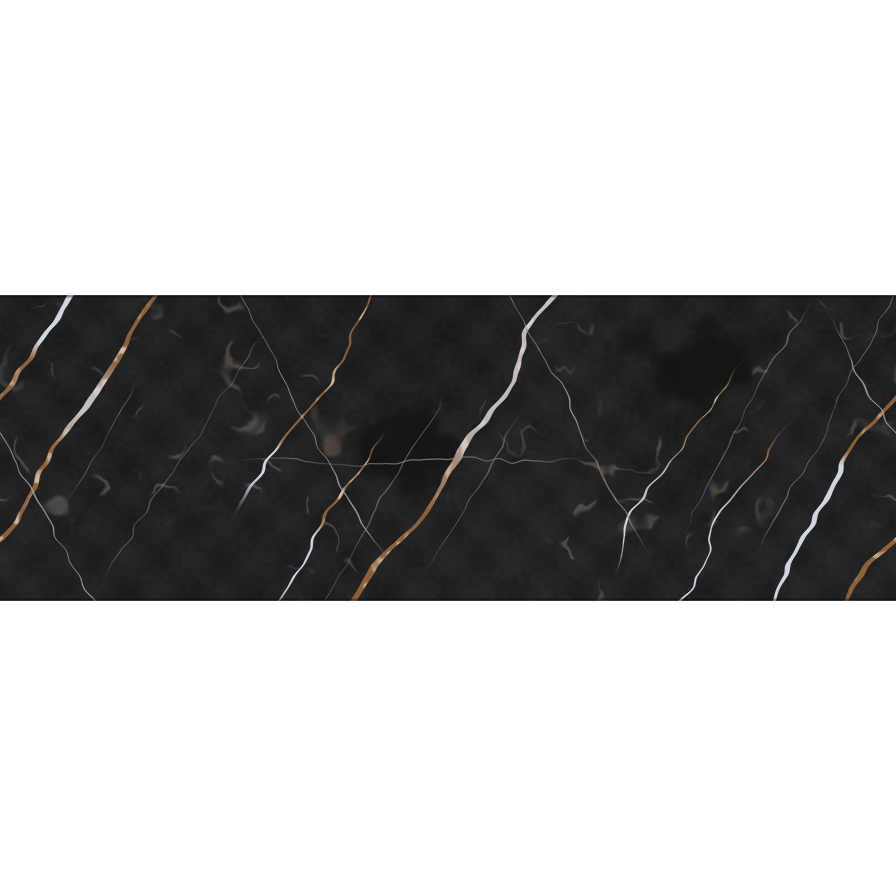
A WebGL 1 fragment shader for this texture:

```glsl
precision highp float;
// Black marble band with white and ochre veins over a faint wavy relief, on white.
uniform vec2 u_resolution;

float hash(vec2 p) {
  vec3 q = fract(p.xyx * 0.1031);
  q += dot(q, q.yzx + 33.33);
  return fract((q.x + q.y) * q.z);
}

// Value noise that wraps after the given number of cells.
float noise(vec2 p, vec2 cells) {
  vec2 i = floor(p), f = fract(p);
  f *= f * (3.0 - 2.0 * f);
  vec2 a = mod(i, cells), b = mod(i + 1.0, cells);
  return mix(mix(hash(a), hash(vec2(b.x, a.y)), f.x),
             mix(hash(vec2(a.x, b.y)), hash(b), f.x), f.y);
}

float tiledNoise(vec2 uv, float cells) {
  return noise(uv * cells, vec2(cells));
}

float fbm(vec2 uv, float cells) {
  float sum = 0.0, gain = 0.53;
  for (int i = 0; i < 4; i++) {
    sum += gain * tiledNoise(uv, cells);
    cells *= 2.0;
    gain *= 0.5;
  }
  return sum;
}

// Noise along a line; each seed gives another profile.
float along(float t, float seed) {
  return noise(vec2(t, seed), vec2(128.0));
}

float wrapped(float x) {
  return fract(x + 0.5) - 0.5;
}

// Box-filtered coverage of a line, also when thinner than a pixel.
float lineCover(float d, float halfWidth, float px) {
  return clamp(0.5 + (halfWidth - d) / px, 0.0, 1.0)
       - clamp(0.5 - (halfWidth + d) / px, 0.0, 1.0);
}

vec3 stone(vec2 uv) {
  float cloud = fbm(uv, 8.0);
  float grain = tiledNoise(uv, 200.0);
  vec3 color = vec3(0.123, 0.130, 0.135) + 0.035 * (cloud - 0.5) + 0.022 * (grain - 0.5);

  // Staggered relief bumps, lit from above.
  vec2 wave = 6.2832 * 14.0 * uv;
  wave.y += 0.8 * (tiledNoise(uv, 12.0) - 0.5);
  color += 0.016 * cos(wave.x) * sin(wave.y);

  // Ragged dark blotches.
  for (int i = 0; i < 2; i++) {
    float k = float(i);
    vec2 d = vec2(wrapped(uv.x - 0.44 - 0.33 * k), uv.y - 0.50 - 0.08 * k);
    d.x -= 0.5 * d.y;
    float blot = 1.0 - length(d / vec2(0.09, 0.075)) + 2.2 * (fbm(uv, 24.0) - 0.5);
    color = mix(color, vec3(0.075, 0.070, 0.066), 0.75 * smoothstep(0.1, 0.9, blot));
  }

  // Broken, curled wisps in clusters.
  vec2 bend = vec2(fbm(uv, 20.0), fbm(uv + 0.37, 20.0)) - 0.5;
  vec2 curled = uv + 0.06 * bend;
  float ridge = abs(tiledNoise(curled, 28.0) - 0.5);
  float cluster = smoothstep(0.45, 0.7, tiledNoise(uv + 0.21, 9.0));
  float broken = smoothstep(0.5, 0.8, tiledNoise(uv + 0.63, 46.0));
  float wisp = smoothstep(0.07, 0.0, ridge) * cluster * broken;
  vec3 wispColor = mix(vec3(0.42, 0.35, 0.29), vec3(0.44, 0.45, 0.46), tiledNoise(uv, 16.0));
  return mix(color, wispColor, 0.6 * wisp);
}

// Slanted veins: bold ones first, then medium, then hairlines in both directions.
vec3 addVeins(vec3 color, vec2 uv, float px) {
  for (int i = 0; i < 16; i++) {
    float seed = float(i);
    float bold = step(seed, 2.5);
    float hair = step(6.5, seed);
    float crossing = hair * step(1.5, mod(seed, 3.0));
    float slope = mix(0.52 + 0.18 * hash(vec2(seed, 7.0)), -0.56, crossing);
    float path = 0.06 + 0.45 * seed + slope * (uv.y - 0.5)
               + mix(0.032, 0.012, hair) * (along(uv.y * 14.0, seed) - 0.5)
               + 0.006 * (along(uv.y * 70.0, seed + 20.0) - 0.5);
    float d = abs(wrapped(uv.x - path)) / sqrt(1.0 + slope * slope);

    float swell = 0.35 + along(uv.y * 16.0, seed + 40.0) + 0.4 * along(uv.y * 90.0, seed + 60.0);
    float halfWidth = swell * mix(mix(0.0010, 0.0023, bold), 0.0006, hair);
    float reach = 0.07 + 0.10 * hash(vec2(seed, 3.0)) + 0.3 * bold + 0.1 * crossing;
    float middle = 0.40 + 0.20 * hash(vec2(seed, 5.0));
    float extent = smoothstep(reach, reach - 0.05, abs(uv.y - middle));

    float ochre = smoothstep(0.38, 0.62, along(uv.y * 11.0, seed + 80.0));
    float fleck = smoothstep(0.55, 0.9, tiledNoise(uv, 110.0));
    vec3 rust = mix(vec3(0.58, 0.39, 0.23), vec3(0.86, 0.76, 0.64), fleck);
    vec3 tone = mix(vec3(0.86, 0.87, 0.91), rust, ochre);
    tone = mix(tone, vec3(0.58, 0.56, 0.54), 0.6 * hair);
    float strength = mix(0.95, 0.45 + 0.35 * crossing, hair);
    color = mix(color, tone, strength * extent * lineCover(d, halfWidth, px));
  }

  // One nearly level, broken hairline.
  float level = 0.485 + 0.014 * (tiledNoise(uv * vec2(1.0, 0.0), 12.0) - 0.5)
              + 0.006 * (tiledNoise(uv * vec2(1.0, 0.0), 70.0) - 0.5);
  float span = smoothstep(0.22, 0.12, abs(uv.x - 0.46)) * (0.2 + 0.6 * tiledNoise(uv, 24.0));
  return mix(color, vec3(0.62, 0.59, 0.55), span * lineCover(abs(uv.y - level), 0.0007, px));
}

void main() {
  vec2 uv = gl_FragCoord.xy / u_resolution;
  float px = 1.0 / u_resolution.y;
  vec3 marble = addVeins(stone(uv), uv, px);

  // Darkened rim, then the band cut out of white.
  float inset = 0.1706 - abs(uv.y - 0.5);
  marble *= mix(0.6, 1.0, smoothstep(0.001, 0.004, inset));
  float band = clamp(0.5 + inset / px, 0.0, 1.0);
  gl_FragColor = vec4(mix(vec3(1.0), marble, band), 1.0);
}
```
